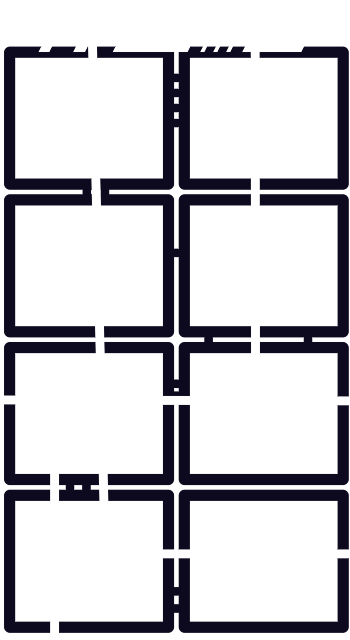
Give the GLSL for this pattern, as a Shadertoy shader.

```glsl
#define GRID vec2(2.0, 4.0)
#define PITCH vec2(49.9, 42.2)
#define ORIGIN vec2(0.5, 1.4)
#define SEAM 1.3
#define WALL 3.2
#define CORNER 1.7
#define ROAD 2.55
#define BRIDGE 2.45
#define NOTCH_FLOOR 168.0
#define INK vec3(0.05, 0.04, 0.12)
#define PAPER vec3(1.0)

float box(vec2 p, vec2 halfSize) {
    vec2 q = abs(p) - halfSize;
    return length(max(q, 0.0)) + min(max(q.x, q.y), 0.0);
}

// Frame with rounded outer corners and square inner corners
float frames(vec2 p) {
    vec2 g = (p - ORIGIN) / PITCH;
    vec2 cell = clamp(floor(g), vec2(0.0), GRID - 1.0);
    vec2 q = (g - cell - 0.5) * PITCH;
    vec2 halfSize = 0.5 * (PITCH - SEAM);
    float outer = box(q, halfSize - CORNER) - CORNER;
    return max(outer, -box(q, halfSize - WALL));
}

// Evenly spaced bars along one axis
float comb(float x, float first, float spacing, float count, float width) {
    float i = clamp(round((x - first) / spacing), 0.0, count - 1.0);
    return abs(x - first - spacing * i) - 0.5 * width;
}

float span(float x, float from, float to) {
    return abs(x - 0.5 * (from + to)) - 0.5 * (to - from);
}

// Ties across the seams between neighbouring frames
float bridges(vec2 p) {
    vec2 seam = ORIGIN + PITCH;
    float rungs = comb(p.y, 147.7, 4.3, 4.0, BRIDGE);
    rungs = min(rungs, comb(p.y, 110.6, 1.0, 1.0, BRIDGE));
    rungs = min(rungs, comb(p.y, 69.8, 3.4, 2.0, BRIDGE));
    rungs = min(rungs, comb(p.y, 9.0, 4.9, 2.0, BRIDGE));
    float d = max(rungs, abs(p.x - seam.x) - SEAM);

    vec3 firstTie = vec3(20.0, 59.6, 24.8);
    vec3 tieStep = vec3(4.7, 28.4, 5.2);
    for (int i = 0; i < 3; i++) {
        float across = abs(p.y - seam.y - PITCH.y * float(i)) - SEAM;
        d = min(d, max(comb(p.x, firstTie[i], tieStep[i], 2.0, BRIDGE), across));
    }
    return d;
}

float road(vec2 p, vec2 a, vec2 b) {
    vec2 v = b - a;
    float t = clamp(dot(p - a, v) / dot(v, v), 0.0, 1.0);
    return length(p - a - v * t) - 0.5 * ROAD;
}

// Straight openings that run through several walls
float roads(vec2 p) {
    float d = road(p, vec2(26.3, 175.0), vec2(29.7, 39.0));
    d = min(d, road(p, vec2(72.9, 175.0), vec2(73.0, 80.0)));
    d = min(d, road(p, vec2(15.6, -5.0), vec2(15.6, 49.0)));
    d = min(d, road(p, vec2(-5.0, 68.6), vec2(105.0, 68.3)));
    return min(d, road(p, vec2(44.0, 24.6), vec2(105.0, 24.6)));
}

// Slanted cuts in the upper half of the top wall
float notches(vec2 p) {
    float x = p.x - 0.5 * (p.y - NOTCH_FLOOR);
    float d = min(span(x, 11.0, 14.1), span(x, 20.9, 24.3));
    d = min(d, min(span(x, 32.2, 53.6), span(x, 69.2, 86.1)));
    d = min(d, comb(x, 57.8, 3.7, 3.0, 1.2));
    return max(d, NOTCH_FLOOR - p.y);
}

void mainImage(out vec4 fragColor, in vec2 fragCoord) {
    // The canvas is 100 units wide
    float pixel = 100.0 / iResolution.x;
    vec2 p = fragCoord * pixel;

    float d = min(frames(p), bridges(p));
    d = max(d, -min(roads(p), notches(p)));

    float ink = 1.0 - smoothstep(-0.6, 0.6, d / pixel);
    fragColor = vec4(mix(PAPER, INK, ink), 1.0);
}
```
